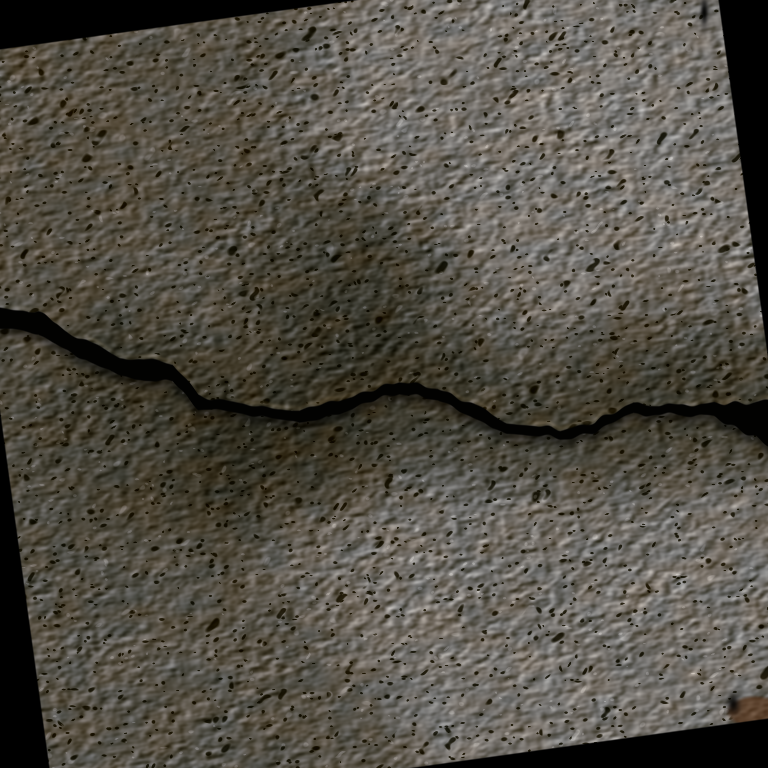
Reproduce this texture procedurally as a Shadertoy shader.

```glsl
#define TILT 0.1375
#define GRAIN_FREQ 125.0
#define GRAIN_GAIN 0.26
#define STREAK_GAIN 0.075
#define PIT_GAIN 0.75
#define RIM_GAIN 0.10
#define CRACK_ROUGH 0.007

float hash(vec2 p) {
    vec3 q = fract(vec3(p.xyx) * 0.1031);
    q += dot(q, q.yzx + 33.33);
    return fract((q.x + q.y) * q.z);
}

float noise(vec2 p) {
    vec2 i = floor(p), f = fract(p);
    f = f * f * (3.0 - 2.0 * f);
    return mix(mix(hash(i), hash(i + vec2(1, 0)), f.x),
               mix(hash(i + vec2(0, 1)), hash(i + vec2(1, 1)), f.x), f.y);
}

float fbm(vec2 p) {
    float sum = 0.0, amp = 0.5;
    for (int i = 0; i < 4; i++) {
        sum += amp * noise(p);
        p = p * 2.03 + 17.3;
        amp *= 0.5;
    }
    return sum;
}

float ramp(float x, float a, float b) { return clamp((x - a) / (b - a), 0.0, 1.0); }

float blob(vec2 p, vec2 center, vec2 size) {
    vec2 d = (p - center) / size;
    return exp(-dot(d, d));
}

// Height of the crack's centre line
float crackLine(float x) {
    float y = 0.583 - 0.006 * ramp(x, 0.0, 0.05) - 0.052 * ramp(x, 0.05, 0.145);
    y -= 0.012 * ramp(x, 0.145, 0.225) + 0.038 * ramp(x, 0.225, 0.258);
    y -= 0.019 * ramp(x, 0.258, 0.39);
    y += 0.039 * ramp(x, 0.39, 0.52) - 0.007 * ramp(x, 0.52, 0.57);
    y -= 0.043 * ramp(x, 0.57, 0.66) + 0.009 * ramp(x, 0.66, 0.73);
    y += 0.008 * ramp(x, 0.73, 0.775) + 0.023 * ramp(x, 0.775, 0.825);
    return y - 0.020 * ramp(x, 0.93, 1.0);
}

float crackWidth(float x) {
    float w = mix(0.013, 0.0065, smoothstep(0.22, 0.29, x));
    w += 0.003 * exp(-pow((x - 0.61) / 0.04, 2.0));
    w += 0.003 * exp(-pow((x - 0.42) / 0.04, 2.0));
    return w + 0.019 * smoothstep(0.90, 1.0, x);
}

// Broad light and damp areas
float slabTone(vec2 uv, float above) {
    vec2 p = uv + 0.07 * (vec2(fbm(uv * 7.0), fbm(uv * 7.0 + 40.0)) - 0.47);
    float upperEdge = 0.41 + 0.18 * smoothstep(0.82, 0.60, p.y);
    float upper = smoothstep(-0.09, 0.10, p.x - upperEdge) * smoothstep(0.52, 0.66, p.y);
    float lowerEdge = 0.36 + 0.7 * abs(p.y - 0.27);
    float lower = smoothstep(-0.08, 0.10, p.x - lowerEdge) * smoothstep(0.43, 0.31, p.y);
    float tone = 0.335 + 0.135 * upper + 0.115 * lower;
    tone -= 0.09 * exp(-pow(above / 0.085, 2.0)) * smoothstep(0.0, 0.2, uv.x);
    tone -= 0.09 * blob(p, vec2(0.46, 0.63), vec2(0.14, 0.13));
    tone -= 0.09 * blob(p, vec2(0.30, 0.38), vec2(0.17, 0.09));
    tone -= 0.05 * blob(p, vec2(0.05, 0.48), vec2(0.15, 0.08));
    return tone + 0.07 * (fbm(uv * 14.0) - 0.47);
}

// Scattered round marks, one at most in each cell
float specks(vec2 p, float chance, float seed) {
    vec2 cell = floor(p) + seed;
    vec2 center = 0.35 + 0.3 * vec2(hash(cell + 3.1), hash(cell + 7.7));
    float radius = mix(0.16, 0.34, hash(cell + 11.3));
    float d = length((fract(p) - center) * vec2(0.8, 1.1));
    return step(hash(cell), chance) * smoothstep(radius, radius * 0.4, d);
}

float triangle(vec2 p, vec2 a, vec2 b, vec2 c) {
    vec2 n0 = normalize(vec2(b.y - a.y, a.x - b.x));
    vec2 n1 = normalize(vec2(c.y - b.y, b.x - c.x));
    vec2 n2 = normalize(vec2(a.y - c.y, c.x - a.x));
    return max(dot(p - a, n0), max(dot(p - b, n1), dot(p - c, n2)));
}

void mainImage(out vec4 fragColor, in vec2 fragCoord) {
    vec2 uv = fragCoord / iResolution.xy;
    float aa = 1.0 / iResolution.y;
    float c = cos(TILT), s = sin(TILT);
    vec2 slab = mat2(c, -s, s, c) * (uv - 0.5);

    float wobble = CRACK_ROUGH * (noise(vec2(uv.x * 70.0, 2.0)) - 0.5);
    float above = uv.y - crackLine(uv.x) - wobble;
    float width = crackWidth(uv.x) * (0.8 + 0.4 * noise(vec2(uv.x * 55.0, 9.0)));
    float tone = slabTone(uv, above);

    // Embossed grain and brushed streaks
    vec2 g = (slab + 2.0) * GRAIN_FREQ * vec2(0.75, 1.15);
    float relief = noise(g) - noise(g + vec2(0.45, -0.6));
    relief += 0.6 * (noise(g * 1.7 + 5.0) - noise(g * 1.7 + vec2(5.5, 4.4)));
    float patches = 0.6 + 0.8 * fbm(uv * 9.0 + 60.0);
    tone += GRAIN_GAIN * relief * patches * (0.35 + 1.4 * tone);
    float streak = noise((slab + 2.0) * vec2(13.0, 150.0)) - 0.5;
    tone += STREAK_GAIN * streak * smoothstep(0.25, 0.45, tone);

    // Pits and pale grit
    float pits = 0.0, grit = 0.0;
    for (int i = 0; i < 3; i++) {
        float k = float(i);
        vec2 p = (slab + 2.0) * (52.0 + 27.0 * k) + 0.8 * noise(g * 0.6);
        pits = max(pits, specks(p, 0.09 + 0.03 * k, 20.0 * k));
        grit = max(grit, specks(p + 0.5, 0.035, 20.0 * k + 90.0));
    }
    tone *= 1.0 - PIT_GAIN * pits;
    tone += 0.12 * grit;

    vec3 color = vec3(tone, tone - 0.016, tone - mix(0.072, 0.035, smoothstep(0.2, 0.5, tone)));
    float warmth = smoothstep(0.5, 0.1, uv.x) * smoothstep(0.5, 0.9, uv.y);
    color += (0.012 * warmth + 0.06 * (noise(g * 0.35) - 0.5)) * vec3(0.6, 0.0, -0.6);

    // Smooth chip and rusty stone at the corners
    float chip = triangle(uv, vec2(0.843, 0.990), vec2(0.915, 0.994), vec2(0.853, 0.949));
    color = mix(color, vec3(0.10, 0.09, 0.08), 0.7 * smoothstep(0.006, 0.0, abs(chip)));
    color = mix(color, vec3(0.41, 0.39, 0.40), smoothstep(aa, -aa, chip));
    color *= 1.0 - 0.9 * blob(uv, vec2(0.917, 0.984), vec2(0.005, 0.018));
    float stone = length((uv - vec2(0.983, 0.073)) / vec2(0.036, 0.021));
    color = mix(color, vec3(0.37, 0.27, 0.19) + 0.1 * relief, smoothstep(1.1, 0.8, stone));
    color *= 1.0 - 0.85 * blob(uv, vec2(0.955, 0.083), vec2(0.008, 0.012));

    // Crack with a pale upper lip and a shaded lower lip
    float lip = exp(-pow((above - width - 0.004) / 0.003, 2.0));
    color += RIM_GAIN * lip * noise(vec2(uv.x * 40.0, 5.0)) * vec3(1.1, 0.95, 0.75);
    color *= 1.0 - 0.45 * smoothstep(-width - 0.018, -width, above) * step(above, 0.0);
    float gap = smoothstep(aa, -aa, abs(above) - width);
    color = mix(color, vec3(0.008, 0.007, 0.004), gap);

    // Tilted slab on black
    float edge = max(abs(slab.x), abs(slab.y)) - 0.5;
    color *= smoothstep(aa, -aa, edge);
    fragColor = vec4(clamp(color, 0.0, 1.0), 1.0);
}
```
